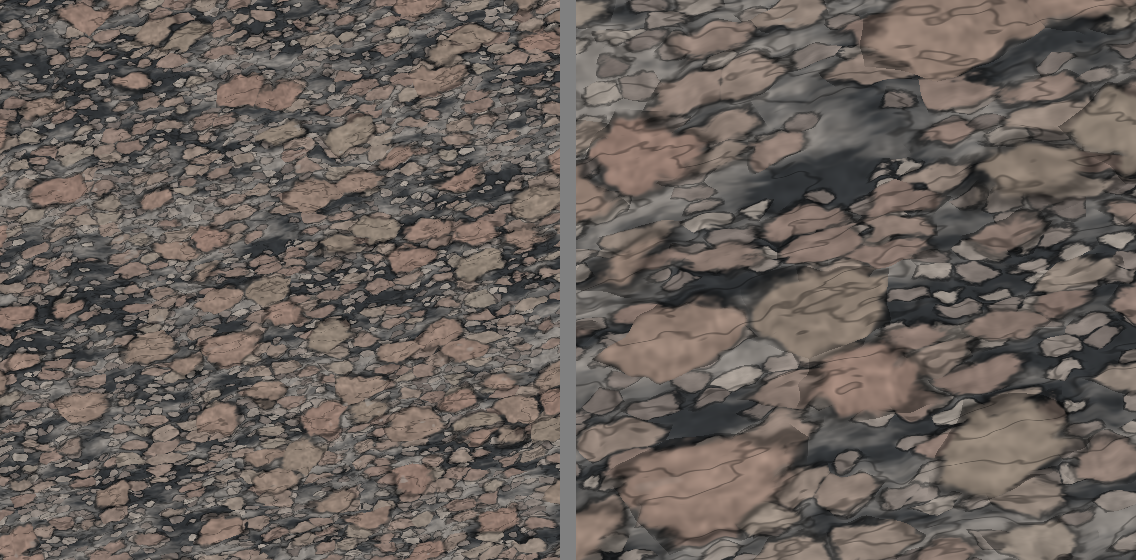
Left, the full canvas; right, a detail of the centre.
This texture is drawn by a three.js fragment shader. Its source:

```glsl
// Foliated granite: pink feldspar grains in tilted dark and grey mica streaks.
#define TILT 0.21
#define WARP 0.013
#define RIM_DEPTH 0.40
#define GRIT 0.34
#define MICA vec3(0.195, 0.205, 0.215)
#define SLATE vec3(0.365, 0.360, 0.355)
#define QUARTZ vec3(0.545, 0.525, 0.505)
#define PINK vec3(0.575, 0.475, 0.430)
#define TAN vec3(0.530, 0.485, 0.435)
#define PALE vec3(0.640, 0.615, 0.590)

varying vec2 vUv;

float hash(vec2 p) {
  vec3 q = fract(p.xyx * 0.1031);
  q += dot(q, q.yzx + 33.33);
  return fract((q.x + q.y) * q.z);
}

float noise(vec2 p) {
  vec2 i = floor(p);
  vec2 f = fract(p);
  f = f * f * (3.0 - 2.0 * f);
  return mix(mix(hash(i), hash(i + vec2(1.0, 0.0)), f.x),
             mix(hash(i + vec2(0.0, 1.0)), hash(i + 1.0), f.x), f.y);
}

float fbm(vec2 p) {
  float sum = 0.0;
  float weight = 0.5;
  for (int i = 0; i < 4; i++) {
    sum += weight * noise(p);
    p = p * 2.03 + 17.3;
    weight *= 0.55;
  }
  return sum / 1.01;
}

// Nearest seed: x = distance, y = gap to the second seed, zw = cell.
vec4 nearestSeed(vec2 p) {
  vec2 base = floor(p);
  vec2 cell = base;
  float first = 8.0;
  float second = 8.0;
  for (int y = -1; y <= 1; y++) {
    for (int x = -1; x <= 1; x++) {
      vec2 c = base + vec2(float(x), float(y));
      vec2 jitter = vec2(hash(c + 3.7), hash(c + 41.2));
      float d = length(c + 0.1 + 0.8 * jitter - p);
      if (d < first) {
        second = first;
        first = d;
        cell = c;
      } else {
        second = min(second, d);
      }
    }
  }
  return vec4(first, second - first, cell);
}

// Lays one size of ragged, dark-rimmed grains over the rock.
vec3 addGrains(vec3 rock, vec2 p, vec2 scale, float share, float blush, float band) {
  vec2 q = p * scale + scale.yx;
  vec4 seed = nearestSeed(q);
  float pick = hash(seed.zw + 9.1);
  float kind = hash(seed.zw + 73.4);
  float radius = mix(0.38, 0.68, hash(seed.zw + 27.8));
  float body = min(seed.y, radius - seed.x);
  body += 0.55 * (fbm(q * 2.6) - 0.5) + 0.9 * min(band - 0.42, 0.0);
  float present = step(pick, share);

  vec3 feldspar = mix(PINK, TAN, kind * kind);
  vec3 tint = mix(mix(SLATE, PALE, kind), feldspar, blush);
  tint *= 0.90 + 0.22 * fbm(q * vec2(2.5, 3.5) + 5.0);
  rock = mix(rock, tint, present * smoothstep(0.0, 0.13, body));
  float rim = exp(-pow((body - 0.01) / 0.075, 2.0));
  return rock * (1.0 - RIM_DEPTH * present * rim);
}

void main() {
  // Foliation frame, with gentle bending and small ragged offsets
  float c = cos(TILT);
  float s = sin(TILT);
  vec2 p = mat2(c, -s, s, c) * vUv + 2.0;
  p += WARP * (vec2(noise(p * 16.0), noise(p * 16.0 + 31.0)) - 0.5);
  p += 0.35 * WARP * (vec2(noise(p * 85.0), noise(p * 85.0 + 57.0)) - 0.5);

  // Mica and quartz streaks, gathered in broad bands
  float band = fbm(p * vec2(4.5, 12.0));
  float streak = fbm(p * vec2(19.0, 68.0) + 8.0);
  float tone = smoothstep(0.20, 0.80, streak + 0.55 * (band - 0.5));
  vec3 rock = mix(MICA, SLATE, smoothstep(0.0, 0.5, tone));
  rock = mix(rock, QUARTZ, smoothstep(0.45, 1.0, tone));

  // Grains from fine to coarse
  rock = addGrains(rock, p, vec2(38.0, 86.0), 0.60, 0.30, band);
  rock = addGrains(rock, p, vec2(20.0, 45.0), 0.55, 0.70, band);
  rock = addGrains(rock, p, vec2(11.0, 20.0), 0.38, 0.95, band);

  // Fine grit, thin dark partings and rare pale specks
  float grit = noise(p * vec2(85.0, 165.0)) * 0.6 + noise(p * 230.0) * 0.4;
  rock *= 1.0 + GRIT * (grit - 0.5);
  float parting = abs(fbm(p * vec2(15.0, 52.0) + 40.0) - 0.5);
  rock *= 1.0 - 0.30 * (1.0 - smoothstep(0.0, 0.035, parting));
  float speck = smoothstep(0.88, 0.97, noise(p * vec2(60.0, 110.0) + 11.0));
  rock = mix(rock, PALE, 0.6 * speck * smoothstep(0.5, 0.65, band));

  gl_FragColor = vec4(rock, 1.0);
}
```
